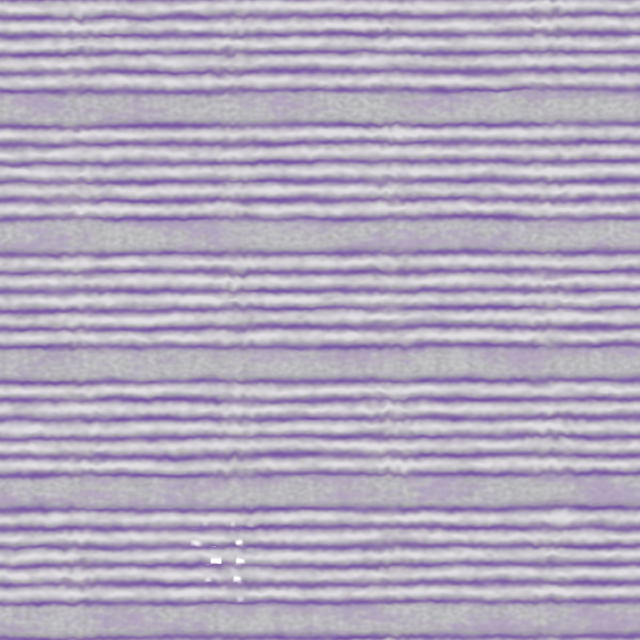
This texture is drawn by a Shadertoy shader. Its source:

```glsl
// Five woven stripe repeats: six wavy violet lines over pale ridges, then a flat grey band.

vec2 gradientAt(vec2 cell) {
    vec2 h = vec2(dot(cell, vec2(127.1, 311.7)), dot(cell, vec2(269.5, 183.3)));
    return 2.0 * fract(sin(h) * 43758.55) - 1.0;
}

// Gradient noise, roughly -0.7 to 0.7
float noise(vec2 p) {
    vec2 i = floor(p), f = p - i;
    vec2 u = f * f * f * (f * (f * 6.0 - 15.0) + 10.0);
    float a = dot(gradientAt(i), f);
    float b = dot(gradientAt(i + vec2(1, 0)), f - vec2(1, 0));
    float c = dot(gradientAt(i + vec2(0, 1)), f - vec2(0, 1));
    float d = dot(gradientAt(i + vec2(1, 1)), f - vec2(1, 1));
    return mix(mix(a, b, u.x), mix(c, d, u.x), u.y);
}

float bell(float x) { return exp(-x * x); }

void mainImage(out vec4 fragColor, in vec2 fragCoord) {
    vec2 uv = fragCoord / iResolution.xy;

    // Rough vertical seams where the weave is disturbed, broken along their length
    float seam = bell((fract(uv.x * 4.08) - 0.5) * 8.0);
    seam *= clamp(0.6 + 1.2 * noise(uv * vec2(9.0, 14.0)), 0.0, 1.0);

    // Position in the repeat, measured downward, with slant and wobble
    float t = (1.0 - uv.y) * 5.0 + 0.022 + 0.02 * (uv.x - 0.5);
    t += 0.026 * noise(vec2(uv.x * 5.0, t * 3.0));
    t += 0.020 * noise(vec2(uv.x * 20.0, t * 7.0 + 40.0));
    t += (0.013 + 0.03 * seam) * noise(vec2(uv.x * 75.0, t * 12.0 + 90.0));
    float p = fract(t);

    // Signed distance to the nearest line; the band spans the last gap
    const float spacing = 0.1455;
    float lineIndex = min(floor(p / spacing + 0.5), 5.0);
    float d = p - lineIndex * spacing;
    if (p > 0.864) d = p - 1.0;
    float inBand = smoothstep(0.735, 0.765, p) * (1.0 - smoothstep(0.96, 0.99, p));

    // Grey ground with grain and faint upright threads
    float grain = noise(uv * vec2(100.0, 130.0));
    float thread = noise(vec2(uv.x * 85.0, t * 2.0));
    vec3 color = vec3(0.735, 0.732, 0.745) + 0.09 * grain + 0.05 * thread;

    // Lilac stains, strongest in the flat bands
    float stain = smoothstep(-0.2, 0.5, noise(vec2(uv.x * 8.0, t * 6.0))
                             + 0.7 * noise(uv * vec2(40.0, 90.0)));
    color = mix(color, vec3(0.67, 0.59, 0.75), 0.6 * stain * (0.4 + 0.6 * inBand));

    // Pale ridges between the lines, streaked and broken
    float ridge = p < 5.0 * spacing ? pow(abs(sin(3.14159 * p / spacing)), 2.4) : 0.0;
    float sheen = 0.82 + 0.8 * noise(vec2(uv.x * 12.0, t * 9.0 + 20.0))
                + 0.8 * noise(vec2(uv.x * 50.0, t * 16.0));
    color = mix(color, vec3(0.885, 0.88, 0.89), clamp(ridge * sheen, 0.0, 1.0));

    // Violet lines: thin core and soft halo, uneven in strength, greyer at the seams
    float strength = 0.82 + 0.55 * noise(vec2(uv.x * 6.0, t * 7.0 + 60.0))
                   + 0.5 * noise(vec2(uv.x * 40.0, t * 7.0)) - 0.25 * seam;
    strength = clamp(strength, 0.25, 1.0);
    float width = 0.022 + 0.010 * noise(vec2(uv.x * 9.0, t * 6.0 + 10.0));
    vec3 violet = mix(vec3(0.475, 0.345, 0.645), vec3(0.54, 0.48, 0.60), 0.5 * seam);
    float halo = 0.5 + 0.5 * noise(vec2(uv.x * 25.0, t * 14.0 + 30.0));
    color = mix(color, vec3(0.62, 0.55, 0.69), halo * bell((d + 0.004) / 0.042));
    color = mix(color, violet, strength * bell(d / width));

    // Grey shadow hugging the upper edge of each line
    color -= vec3(0.05, 0.03, 0.06) * bell((d + 0.034) / 0.018) * (0.6 + 2.0 * grain);

    // A small cluster of worn white flecks just above the lines
    vec2 wear = (uv - vec2(0.345, 0.135)) / vec2(0.05, 0.09);
    float fleck = smoothstep(0.05, 0.3, noise(vec2(uv.x * 42.0, floor(t * 7.0) * 3.7 + 0.4)));
    fleck *= bell((d + 0.032) / 0.022) * bell(dot(wear, wear));
    color = mix(color, vec3(1.0), clamp(1.3 * fleck, 0.0, 1.0));

    fragColor = vec4(clamp(color, 0.0, 1.0), 1.0);
}
```
